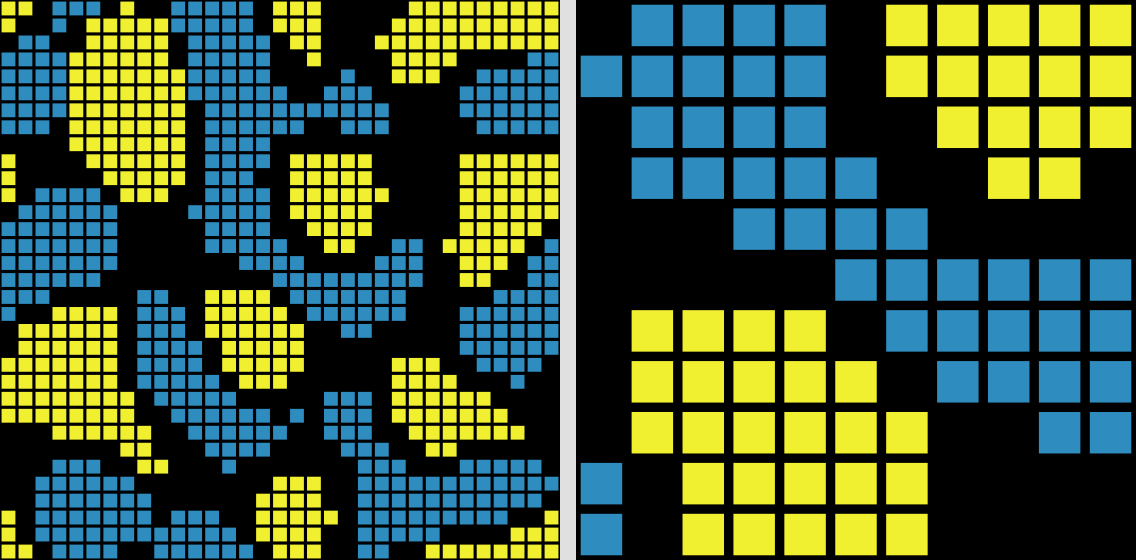
Left, the full canvas; right, a detail of the centre.
Reproduce this pattern procedurally as a Shadertoy shader.

```glsl
// Grid of small square tiles, yellow and blue islands parted by black channels.

#define CELLS 33.0          // tiles across the canvas height
#define TILE_SIZE 0.815     // tile width as a share of its cell
#define BLUE_BELOW -0.385   // field level under which tiles are blue
#define YELLOW_ABOVE 0.44   // field level over which tiles are yellow
#define WAVE_COUNT 3.0      // dominant waves per canvas
#define WAVE_SPREAD 0.95    // spread of wave counts around it
#define ROUGHNESS 0.25      // random variation per tile
#define SEED 17
#define BLUE vec3(0.18, 0.55, 0.75)
#define YELLOW vec3(0.94, 0.94, 0.19)

const int MAX_WAVES = 6;
const float TAU = 6.2831853;

// Integer hash to the range 0..1
float hash(ivec2 p) {
    uint h = uint(p.x + 512) * 1597334673u ^ uint(p.y + 512) * 3812015801u;
    h ^= uint(SEED) * 2654435769u;
    h = (h ^ (h >> 16)) * 2146121005u;
    h = (h ^ (h >> 15)) * 2221713035u;
    h ^= h >> 16;
    return float(h >> 8) / 16777216.0;
}

// Seamless sum of waves with random phases, mean 0 and variance 1
float islandField(vec2 p) {
    float total = 0.0;
    float power = 0.0;
    for (int j = 0; j <= MAX_WAVES; j++) {
        for (int i = -MAX_WAVES; i <= MAX_WAVES; i++) {
            if (j == 0 && i <= 0) continue;
            vec2 wave = vec2(i, j);
            float offset = (length(wave) - WAVE_COUNT) / WAVE_SPREAD;
            float weight = exp(-0.5 * offset * offset);
            float phase = hash(ivec2(i, j));
            total += weight * cos(TAU * (dot(wave, p) + phase));
            power += 0.5 * weight * weight;
        }
    }
    return total / sqrt(power);
}

void mainImage(out vec4 fragColor, in vec2 fragCoord) {
    vec2 grid = fragCoord / iResolution.y * CELLS;
    vec2 cell = floor(grid);

    // One state per cell: yellow, blue or empty
    float level = islandField((cell + 0.5) / CELLS);
    level += ROUGHNESS * (hash(ivec2(cell) + 100) - 0.5);
    vec3 tileColor = vec3(0.0);
    if (level > YELLOW_ABOVE) tileColor = YELLOW;
    if (level < BLUE_BELOW) tileColor = BLUE;

    // Square tile with edges smoothed over one pixel
    float pixel = CELLS / iResolution.y;
    vec2 inside = 0.5 * TILE_SIZE - abs(grid - cell - 0.5);
    vec2 cover = clamp(inside / pixel + 0.5, 0.0, 1.0);

    fragColor = vec4(tileColor * cover.x * cover.y, 1.0);
}
```
